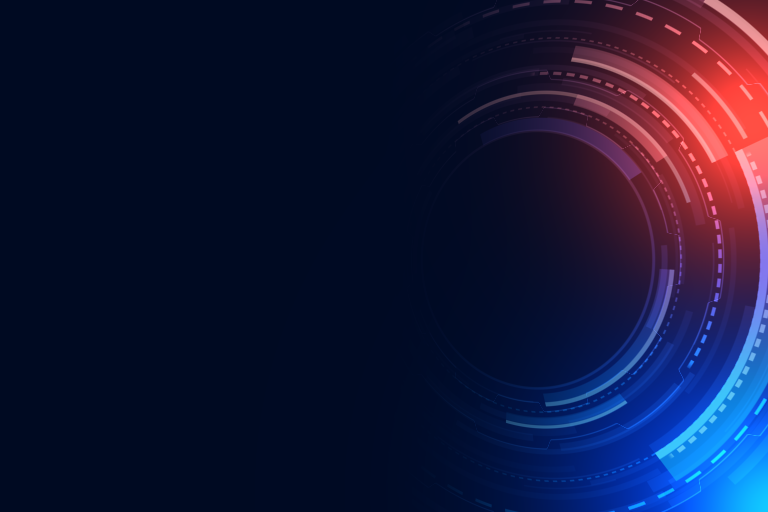
Reproduce this background procedurally as a WebGL 2 fragment shader.

```glsl
#version 300 es
precision highp float;

uniform vec2 u_resolution;
out vec4 fragColor;

const vec3 NAVY = vec3(0.0, 0.038, 0.135);
const vec3 RED = vec3(0.98, 0.24, 0.19);
const vec3 BLUE = vec3(0.01, 0.22, 0.86);
const vec3 CYAN = vec3(0.08, 0.78, 1.0);
const vec3 VIOLET = vec3(0.42, 0.38, 0.98);
const vec3 PINK = vec3(0.98, 0.55, 0.58);

float hash(float n) {
    return fract(sin(n * 127.1) * 43758.5);
}

float band(float x, float lo, float hi, float soft) {
    return smoothstep(lo - soft, lo + soft, x) - smoothstep(hi - soft, hi + soft, x);
}

float glow(vec2 p, vec2 center, float falloff) {
    vec2 d = p - center;
    return exp(-dot(d, d) * falloff);
}

// Elliptical polar coordinates: radius and angle in degrees.
// Larger rings drift to the right.
vec2 ringSpace(vec2 p) {
    vec2 q = (p - vec2(1.05, 0.493)) / vec2(0.9, 1.0);
    q.x -= 0.22 * (length(q) - 0.25);
    return vec2(length(q), degrees(atan(q.y, q.x)));
}

float arc(vec2 pol, vec2 radii, vec2 angles, float px) {
    float softAngle = 57.3 * px / max(pol.x, 0.05);
    return band(pol.x, radii.x, radii.y, px) * band(pol.y, angles.x, angles.y, softAngle);
}

float dashes(vec2 pol, float radius, float width, float count, float duty, float px) {
    float cell = fract(pol.y / 360.0 * count);
    float soft = count * px / (6.2832 * max(pol.x, 0.05));
    return band(pol.x, radius - width, radius + width, px) * band(cell, 0.1, 0.1 + duty, soft);
}

// A thin line that steps between two radii like a circuit path.
float trace(vec2 pol, float radius, float steps, float px) {
    float wave = abs(fract(pol.y / 360.0 * steps) - 0.5) * 2.0;
    float bend = 0.018 * smoothstep(0.45, 0.55, wave);
    return band(pol.x - bend, radius - 0.001, radius + 0.001, px);
}

vec3 tintAt(float y) {
    vec3 tint = mix(CYAN, VIOLET, smoothstep(0.2, 0.48, y));
    return mix(tint, PINK, smoothstep(0.48, 0.72, y));
}

// Many faint bands of random width, span and strength.
float scatteredRings(vec2 pol, float px) {
    float sum = 0.0;
    for (int i = 0; i < 30; i++) {
        float k = float(i);
        float lo = 0.265 + 0.0105 * k + 0.006 * hash(k);
        float width = mix(0.002, 0.024, pow(hash(k + 41.0), 2.0));
        float span = mix(25.0, 90.0, hash(k + 83.0));
        float turn = mod(pol.y + 360.0 * hash(k + 7.0), 180.0);
        sum += arc(vec2(pol.x, turn), vec2(lo, lo + width), vec2(5.0, 5.0 + span), px)
             * mix(0.08, 0.3, hash(k + 19.0));
    }
    return sum;
}

void main() {
    vec2 p = gl_FragCoord.xy / u_resolution.y;
    float px = 0.8 / u_resolution.y;
    vec2 pol = ringSpace(p);
    vec3 tint = tintAt(p.y);
    float fade = smoothstep(0.78, 1.42, p.x);
    float outside = smoothstep(0.248, 0.252, pol.x);

    // Ambient light
    vec3 color = NAVY;
    color += BLUE * glow(p, vec2(1.43, 0.04), 9.0) * mix(0.6, 0.85, outside);
    color = mix(color, RED, 0.82 * glow(p, vec2(1.47, 0.75), 13.0));
    color += CYAN * glow(p, vec2(1.52, 0.0), 45.0) * 0.75;

    // Faint machinery
    float faint = scatteredRings(pol, px) * 0.55;
    faint += 0.25 * band(pol.x, 0.249, 0.254, px);
    faint += 0.4 * trace(pol, 0.279, 9.0, px) + 0.4 * trace(pol, 0.352, 7.0, px);
    faint += 0.5 * trace(pol, 0.515, 11.0, px);
    color += mix(tint, VIOLET, 0.35) * faint * (fade * 0.75 + 0.05 * smoothstep(0.75, 0.9, p.x));

    // Dashed circles
    float dash = 0.35 * dashes(pol, 0.298, 0.0015, 110.0, 0.5, px);
    dash += 0.6 * dashes(pol, 0.364, 0.003, 80.0, 0.6, px) * band(pol.y, -35.0, 95.0, 2.0);
    dash += 0.35 * dashes(pol, 0.433, 0.0015, 150.0, 0.5, px);
    dash += 0.6 * dashes(pol, 0.505, 0.003, 48.0, 0.55, px);
    color += tint * dash * fade;

    // Translucent panels
    float panel = 0.32 * arc(pol, vec2(0.393, 0.42), vec2(29.0, 84.0), px);
    panel += 0.35 * arc(pol, vec2(0.308, 0.33), vec2(38.0, 78.0), px);
    panel += 0.2 * arc(pol, vec2(0.262, 0.287), vec2(-88.0, -4.0), px);
    panel += 0.2 * arc(pol, vec2(0.308, 0.33), vec2(-105.0, -58.0), px);
    color += tint * panel * fade;
    color += VIOLET * 0.3 * arc(pol, vec2(0.252, 0.277), vec2(38.0, 118.0), px) * fade;
    color = mix(color, tint, 0.5 * arc(pol, vec2(0.432, 0.495), vec2(-61.0, 29.0), px));

    // Bright edges
    float edge = 0.55 * arc(pol, vec2(0.279, 0.287), vec2(-88.0, -4.0), px);
    edge += 0.55 * arc(pol, vec2(0.323, 0.33), vec2(20.0, 125.0), px);
    edge += 0.6 * arc(pol, vec2(0.324, 0.33), vec2(-105.0, -58.0), px);
    edge += 0.75 * arc(pol, vec2(0.389, 0.397), vec2(29.0, 84.0), px);
    edge += 0.6 * arc(pol, vec2(0.456, 0.464), vec2(31.0, 52.0), px);
    edge += 0.8 * arc(pol, vec2(0.575, 0.592), vec2(34.0, 61.0), px);
    color = mix(color, mix(tint, vec3(0.9, 0.8, 0.78), 0.45), edge * (0.3 + 0.7 * fade));
    float rim = arc(pol, vec2(0.432, 0.446), vec2(-61.0, 29.0), px);
    color = mix(color, mix(tint, vec3(1.0), 0.2), rim * 0.85);
    float studs = dashes(pol, 0.452, 0.004, 96.0, 0.55, px) * band(pol.y, -58.0, 27.0, 1.0);
    color = mix(color, mix(tint, vec3(1.0), 0.4), studs * 0.75);

    // Hot bloom over the upper right
    color += RED * 0.45 * glow(p, vec2(1.47, 0.76), 70.0);
    fragColor = vec4(clamp(color, 0.0, 1.0), 1.0);
}
```
